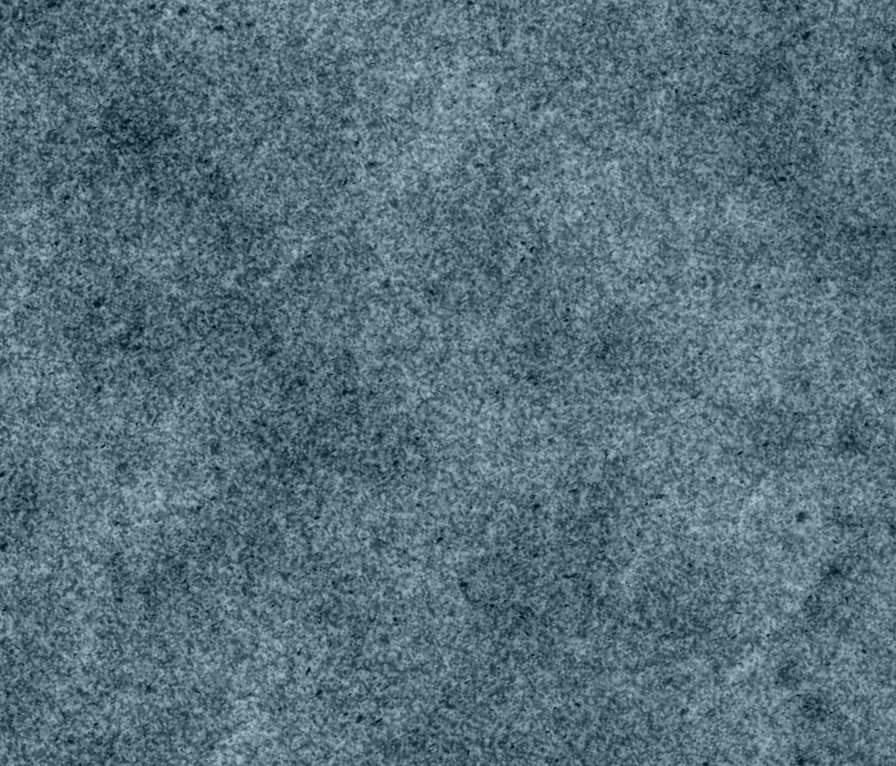
Give the GLSL for this texture, as a WebGL 2 fragment shader.

```glsl
#version 300 es
precision highp float;
// Weathered blue-grey stone: fine salt-and-pepper grain over clumpy mottling,
// broad diagonal bands, faint pale veins, dark pits and a few soft smudges.
// One tone value is summed from noise layers and then mapped to colour.

uniform vec2 u_resolution;
out vec4 fragColor;

// Tone and colour
const vec3 STONE = vec3(0.333, 0.441, 0.480);
const vec3 TONE_TINT = vec3(0.98, 1.0, 1.0);
const float TONE_MIN = -0.34;
const float TONE_MAX = 0.33;
// Layer frequencies, in cells per canvas height
const float FINE_FREQ = 335.0;
const float GRIT_FREQ = 185.0;
const float CLUMP_FREQ = 72.0;
const float MOTTLE_FREQ = 9.0;
// Layer strengths
const float FINE_AMP = 0.32;
const float GRIT_AMP = 0.21;
const float CLUMP_AMP = 0.11;
const float MOTTLE_AMP = 0.21;
const float STREAK_AMP = 0.12;
const float BAND_AMP = 0.055;
const float VEIN_AMP = 0.07;
const float PIT_AMP = 0.24;
const float SMUDGE_AMP = 0.15;
const float STREAK_ANGLE = -0.82;
const int SMUDGE_COUNT = 6;

// Integer hash: two values in 0..1 per cell
vec2 hash2(vec2 cell, uint seed) {
    uvec2 q = uvec2(ivec2(cell)) + uvec2(seed * 7919u, seed * 104729u);
    q = q * 1664525u + 1013904223u;
    q.x += q.y * 1664525u;
    q.y += q.x * 1664525u;
    q ^= q >> 16u;
    q.x += q.y * 1664525u;
    q.y += q.x * 1664525u;
    q ^= q >> 16u;
    return vec2(q >> 8u) / 16777216.0;
}

mat2 rotation(float angle) {
    float c = cos(angle), s = sin(angle);
    return mat2(c, -s, s, c);
}

// Value noise centred on zero
float noise(vec2 p, uint seed) {
    vec2 i = floor(p), f = fract(p);
    f = f * f * (3.0 - 2.0 * f);
    float low = mix(hash2(i, seed).x, hash2(i + vec2(1, 0), seed).x, f.x);
    float high = mix(hash2(i + vec2(0, 1), seed).x, hash2(i + vec2(1, 1), seed).x, f.x);
    return mix(low, high, f.y) - 0.5;
}

float fbm(vec2 p, uint seed) {
    float sum = 0.0, amp = 0.5;
    for (uint k = 0u; k < 4u; k++) {
        sum += amp * noise(p, seed + k);
        p = rotation(0.6) * p * 2.03 + 5.7;
        amp *= 0.6;
    }
    return sum;
}

// Soft-edged flat pits scattered one per cell, kept with the given chance
float pits(vec2 p, float freq, float chance, uint seed) {
    vec2 q = p * freq, base = floor(q);
    float cover = 0.0;
    for (int y = -1; y <= 1; y++)
    for (int x = -1; x <= 1; x++) {
        vec2 cell = base + vec2(x, y);
        vec2 pick = hash2(cell, seed + 1u);
        vec2 d = q - cell - hash2(cell, seed);
        d = rotation((pick.y - 0.5) * 1.8) * d * vec2(0.75, 1.35);
        float radius = mix(0.10, 0.26, pick.y * pick.y);
        float spot = 1.0 - smoothstep(radius * 0.4, radius * 1.3, length(d));
        cover = max(cover, spot * step(pick.x, chance));
    }
    return cover;
}

// Gaussian falloff around a line segment
float band(vec2 p, vec2 a, vec2 b, float width) {
    vec2 ab = b - a;
    float t = clamp(dot(p - a, ab) / dot(ab, ab), 0.0, 1.0);
    vec2 d = (p - a - ab * t) / width;
    return exp(-dot(d, d));
}

// Dark stains strung along the lower right side
float smudges(vec2 p, float aspect) {
    float cover = 0.0;
    for (int k = 0; k < SMUDGE_COUNT; k++) {
        vec2 h = hash2(vec2(k, 3), 61u);
        float t = (float(k) + 0.5) / float(SMUDGE_COUNT);
        vec2 centre = vec2(aspect - 0.03 - 0.12 * t, 0.44 - 0.42 * t) + (h - 0.5) * 0.06;
        vec2 d = (p - centre) / vec2(0.018 + 0.022 * h.x, 0.011 + 0.012 * h.y);
        cover = max(cover, exp(-dot(d, d)));
    }
    return cover;
}

void main() {
    vec2 p = gl_FragCoord.xy / u_resolution.y;
    float aspect = u_resolution.x / u_resolution.y;
    vec2 warped = p + 0.05 * vec2(noise(p * 8.0, 1u), noise(p * 8.0, 2u))
                    + 0.02 * vec2(noise(p * 30.0, 3u), noise(p * 30.0, 4u));
    vec2 along = rotation(-STREAK_ANGLE) * warped;

    // Grain, slightly rougher towards the left
    float rough = mix(1.06, 0.94, p.x / aspect);
    float tone = FINE_AMP * noise(rotation(0.5) * p * FINE_FREQ, 10u)
               + GRIT_AMP * noise(rotation(1.1) * p * GRIT_FREQ, 11u)
               + CLUMP_AMP * noise(rotation(0.3) * p * CLUMP_FREQ, 12u);
    tone *= rough;

    // Clouds, diagonal streaks and the two broad bands
    float mottle = fbm(warped * MOTTLE_FREQ, 20u);
    tone += MOTTLE_AMP * mottle;
    tone += STREAK_AMP * fbm(along * vec2(3.0, 9.0), 30u);
    tone -= BAND_AMP * band(warped, vec2(0.20, 0.82), vec2(0.52, 0.41), 0.06);
    tone += BAND_AMP * band(warped, vec2(0.38, 1.02), vec2(0.97, 0.54), 0.05);

    // Broken pale veins
    float ridge = 1.0 - smoothstep(0.0, 0.035, abs(noise(along * vec2(4.0, 9.0), 40u)));
    tone += VEIN_AMP * ridge * smoothstep(-0.02, 0.28, noise(p * 11.0, 41u));

    // Pits gather in the darker patches
    float gather = smoothstep(0.15, -0.2, mottle);
    tone -= PIT_AMP * pits(warped, 75.0, 0.05 + 0.10 * gather, 50u);
    tone -= PIT_AMP * pits(p, 32.0, 0.05, 54u);
    tone -= SMUDGE_AMP * smudges(warped, aspect);

    tone = clamp(tone, TONE_MIN, TONE_MAX);
    fragColor = vec4(clamp(STONE + tone * TONE_TINT, 0.0, 1.0), 1.0);
}
```
